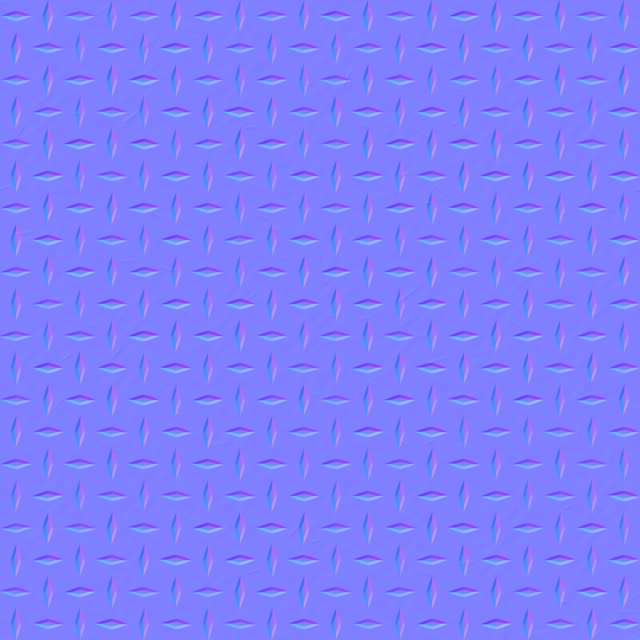
Give the GLSL for this texture map, as a Shadertoy shader.

```glsl
// Normal map of a steel tread plate: raised lozenges in alternating directions, with faint scuffs.

const float CELLS = 20.0;            // lozenges across and down
const vec2  LOZENGE = vec2(0.54, 0.17); // half length and half width, in cells
const float BEVEL = 0.115;           // width of the sloping rim
const float RIM_SLOPE = 0.37;        // mean steepness of the rim
const float SIZE_VARIATION = 0.08;
const float TILT_VARIATION = 0.09;   // radians
const float SCUFFS = 34.0;           // scuff cells across and down
const float SCUFF_CHANCE = 0.5;
const float SCUFF_WIDTH = 0.06;
const float SCUFF_DEPTH = 0.008;
const float RIPPLE = 0.0016;         // height of the uneven surface
const float SOFTNESS = 0.025;        // sampling distance of the slope, in cells
const float TAU = 6.2831853;

vec3 hash3(vec2 cell) {
    vec3 q = fract(vec3(cell.xyx) * vec3(0.1031, 0.1030, 0.0973));
    q += dot(q, q.yxz + 33.33);
    return fract((q.xxy + q.yzz) * q.zyx);
}

vec2 rotate(vec2 p, float angle) {
    float c = cos(angle), s = sin(angle);
    return vec2(c * p.x - s * p.y, s * p.x + c * p.y);
}

// Height of one lozenge lying along x, with a bevelled rim and a narrow flat top
float lozengeHeight(vec2 p, vec3 rnd) {
    p = rotate(p, (rnd.x - 0.5) * TILT_VARIATION);
    p.x += (rnd.y - 0.5) * 0.03;
    vec2 size = LOZENGE * (1.0 + (rnd.yz - 0.5) * SIZE_VARIATION);
    vec2 q = abs(p) / size;
    float inside = (1.0 - q.y - pow(q.x, 1.3)) * size.y;
    float slope = RIM_SLOPE * mix(0.82, 1.15, rnd.z);
    return slope * BEVEL * smoothstep(0.0, BEVEL, inside);
}

// Checkerboard of lozenges; neighbours are visited since the tips cross cell borders
float treadHeight(vec2 p) {
    vec2 home = floor(p);
    float height = 0.0;
    for (int y = -1; y <= 1; y++)
    for (int x = -1; x <= 1; x++) {
        vec2 cell = home + vec2(x, y);
        vec2 local = p - cell - 0.5;
        bool lying = mod(cell.x + cell.y, 2.0) > 0.5;
        vec3 rnd = hash3(mod(cell, CELLS) + 7.0);
        height = max(height, lozengeHeight(lying ? local : local.yx, rnd));
    }
    return height;
}

// Short scratches and small dents scattered on a wrapping grid
float scuffHeight(vec2 p) {
    vec2 u = p * SCUFFS / CELLS;
    vec2 home = floor(u);
    float height = 0.0;
    for (int y = -1; y <= 1; y++)
    for (int x = -1; x <= 1; x++) {
        vec2 cell = home + vec2(x, y);
        vec2 id = mod(cell, SCUFFS);
        vec3 place = hash3(id + 61.0);
        vec3 form = hash3(id + 133.0);
        if (place.z > SCUFF_CHANCE) continue;
        vec2 q = rotate(u - cell - place.xy, form.x * TAU);
        q.x = max(abs(q.x) - 0.5 * form.y * form.y, 0.0);
        float width = SCUFF_WIDTH * mix(1.0, 2.2, form.z);
        float depth = SCUFF_DEPTH * (form.z - 0.65);
        height += depth * exp(-dot(q, q) / (width * width));
    }
    return height;
}

// Layered sines with whole frequencies, bent so they do not read as stripes
float rippleHeight(vec2 p) {
    vec2 a = p / CELLS * TAU;
    vec2 bend = 1.6 * sin(a.yx * vec2(5.0, 7.0) + sin(a * 3.0));
    float sum = sin(dot(a, vec2(13.0, 9.0)) + bend.x);
    sum += 0.7 * sin(dot(a, vec2(-17.0, 21.0)) + bend.y * 1.7);
    sum += 0.4 * sin(dot(a, vec2(37.0, 14.0)) - bend.x * 2.1);
    sum += 0.3 * sin(dot(a, vec2(-11.0, 43.0)) + bend.y * 2.4);
    return RIPPLE * sum;
}

float plateHeight(vec2 p) {
    return treadHeight(p) + scuffHeight(p) + rippleHeight(p);
}

void mainImage(out vec4 fragColor, in vec2 fragCoord) {
    vec2 p = fragCoord / iResolution.xy * CELLS;
    float pixel = CELLS / iResolution.y;
    vec2 e = vec2(max(SOFTNESS, 0.6 * pixel), 0.0);

    // Slope by central differences
    vec2 slope = vec2(plateHeight(p + e.xy) - plateHeight(p - e.xy),
                      plateHeight(p + e.yx) - plateHeight(p - e.yx)) / (2.0 * e.x);

    // Red points right, green points down
    vec3 normal = normalize(vec3(-slope.x, slope.y, 1.0));
    fragColor = vec4(normal * 0.5 + 0.5, 1.0);
}
```
